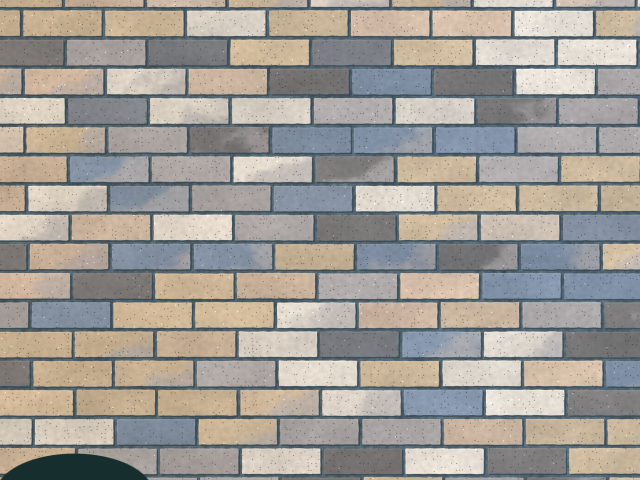
Write a Shadertoy shader that draws this texture.

```glsl
// Weathered running-bond brick wall in cream, tan and blue-grey, with a dark rounded object at the lower left.

const vec2 PITCH = vec2(0.1705, 0.0608);      // brick plus joint, in canvas heights
const vec2 BRICK_HALF = vec2(0.0816, 0.0266);
const vec3 CREAM = vec3(0.86, 0.83, 0.79);
const vec3 TAN = vec3(0.79, 0.71, 0.60);
const vec3 PEACH = vec3(0.81, 0.72, 0.64);
const vec3 GREY = vec3(0.67, 0.65, 0.65);
const vec3 PLUM = vec3(0.48, 0.47, 0.47);
const vec3 STEEL = vec3(0.51, 0.57, 0.65);
const vec3 MORTAR = vec3(0.32, 0.39, 0.43);
const vec3 SHADOW = vec3(0.22, 0.29, 0.34);
const vec3 DARK_GREEN = vec3(0.09, 0.18, 0.18);

float hash(vec2 p) {
    vec3 q = fract(vec3(p.xyx) * 0.1031);
    q += dot(q, q.yzx + 33.33);
    return fract((q.x + q.y) * q.z);
}

vec2 hash2(vec2 p) {
    return vec2(hash(p), hash(p + 71.7));
}

float cornerSlope(vec2 corner, vec2 offset) {
    float angle = 6.2832 * hash(corner);
    return dot(vec2(cos(angle), sin(angle)), offset);
}

// Gradient noise, roughly -0.7 to 0.7
float noise(vec2 p) {
    vec2 i = floor(p), f = fract(p);
    vec2 u = f * f * f * (f * (f * 6.0 - 15.0) + 10.0);
    vec2 e = vec2(1.0, 0.0);
    float low = mix(cornerSlope(i, f), cornerSlope(i + e, f - e), u.x);
    float high = mix(cornerSlope(i + e.yx, f - e.yx), cornerSlope(i + 1.0, f - 1.0), u.x);
    return mix(low, high, u.y);
}

float fbm(vec2 p) {
    float sum = 0.0, gain = 0.6;
    for (int i = 0; i < 4; i++) {
        sum += gain * noise(p);
        p = p * 2.03 + 17.1;
        gain *= 0.5;
    }
    return sum;
}

float roundedBox(vec2 p, vec2 halfSize, float radius) {
    vec2 d = abs(p) - halfSize + radius;
    return length(max(d, 0.0)) + min(max(d.x, d.y), 0.0) - radius;
}

float coverage(float dist, float pixel) {
    return 1.0 - smoothstep(-0.7 * pixel, 0.7 * pixel, dist);
}

// Small scattered pits: one possible dot in each grid cell
float speckles(vec2 p, float cells, float chance, float radius, float pixel) {
    vec2 id = floor(p * cells);
    vec2 center = 0.25 + 0.5 * hash2(id + 9.3);
    float dist = length(fract(p * cells) - center) / cells;
    return coverage(dist - radius, pixel) * step(hash(id), chance);
}

vec3 brickColor(vec2 id, float course, vec2 wall, vec2 local) {
    float kind = hash(id + 3.7), shade = hash(id + 41.3);
    float stain = fbm(wall * vec2(9.0, 13.0) + id * 5.3);

    // Dark and grey bricks are rare in the top courses
    float darkChance = 0.34 * smoothstep(-1.0, 3.0, course);
    float greyChance = darkChance + 0.16;
    vec3 pale = mix(mix(TAN, PEACH, smoothstep(0.3, 0.5, shade)), CREAM, smoothstep(0.5, 0.7, shade));
    vec3 dark = mix(PLUM, STEEL, smoothstep(0.35, 0.55, shade));
    vec3 color = kind < darkChance ? dark : kind < greyChance ? GREY : pale;

    // Kiln flashing: a slanted cloudy patch on some bricks
    float slant = local.x * 8.0 + local.y * 12.0 + stain * 1.6;
    float flash = smoothstep(-0.1, 0.5, slant) * step(0.6, hash(id + 88.1));
    color = mix(color, GREY, 0.7 * flash);
    return color * (1.0 + 0.1 * (hash(id + 19.9) - 0.5) + 0.13 * stain);
}

void mainImage(out vec4 fragColor, in vec2 fragCoord) {
    float pixel = 1.0 / iResolution.y;
    vec2 p = fragCoord * pixel;
    vec2 wall = vec2(p.x, 1.0 - p.y);         // courses count down from the top

    // Brick layout: alternate courses shift by half and drift slightly right
    float course = floor((wall.y - 0.0182) / PITCH.y);
    float start = 0.0451 + 0.0017 * course + 0.52 * PITCH.x * mod(course, 2.0);
    vec2 grid = (wall - vec2(start, 0.0182)) / PITCH;
    vec2 id = vec2(floor(grid.x), course) + 20.0;
    vec2 local = (fract(grid) - 0.5) * PITCH;
    local += 0.0012 * (hash2(id) - 0.5);
    vec2 ragged = 0.0011 * vec2(noise(wall * 70.0), noise(wall * 70.0 + 31.0));

    // Recessed mortar with a shadow below and to the right of each brick
    float grain = fbm(wall * 90.0);
    vec3 color = MORTAR * (1.0 + 0.4 * grain + 0.25 * noise(wall * 12.0));
    float shadowDist = roundedBox(local + ragged - vec2(0.0035, 0.003), BRICK_HALF, 0.002);
    color = mix(color, SHADOW, 0.85 * coverage(shadowDist, pixel));

    // Brick face, lit top edge, pits and pale chips
    float dist = roundedBox(local + ragged, BRICK_HALF, 0.002);
    vec3 face = brickColor(id, course, wall, local) * (1.0 + 0.1 * grain);
    face += 0.05 * smoothstep(-0.004, 0.0, dist) * step(local.y, 0.0);
    face *= 1.0 - 0.35 * speckles(wall, 130.0, 0.2, 0.0010, pixel);
    face += 0.2 * speckles(wall + 3.1, 70.0, 0.05, 0.0012, pixel);
    color = mix(color, face, coverage(dist, pixel));

    // Slightly warmer, dimmer left side fading to cool, bright light on the right
    float light = smoothstep(0.0, 1.25, wall.x - 0.25 * wall.y + 0.15);
    color *= mix(vec3(0.98, 0.96, 0.93), vec3(1.01, 1.02, 1.03), light);

    // Dark rounded object at the lower left
    float object = (length((p - vec2(0.155, -0.03)) / vec2(0.165, 0.085)) - 1.0) * 0.085;
    color = mix(color, DARK_GREEN, coverage(object, pixel));
    fragColor = vec4(clamp(color, 0.0, 1.0), 1.0);
}
```
